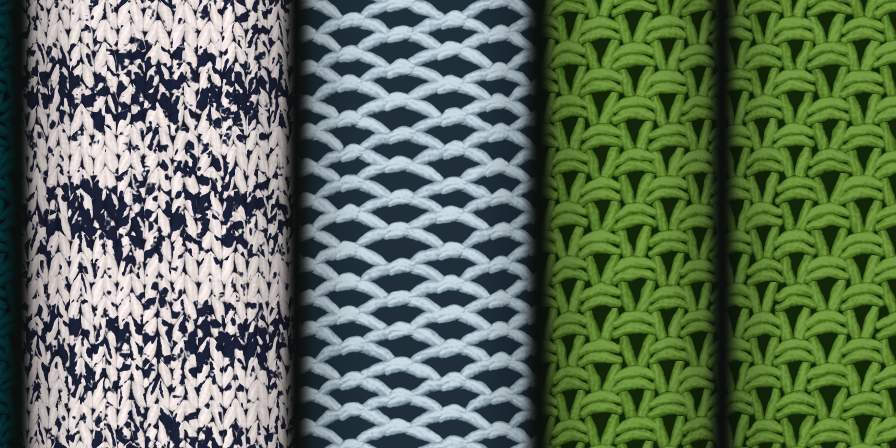
This texture is drawn by a Shadertoy shader. Its source:

```glsl
// Rolled knitted fabrics side by side: teal edge, cream-navy marl, pale blue lattice, two green moss knits.

// Lengths are fractions of the canvas height.
const float ROLL_EDGES[6] = float[6](-0.17, 0.043, 0.662, 1.203, 1.612, 2.14);
const vec2 MARL_CELL = vec2(0.060, 0.047);
const vec2 LATTICE_CELL = vec2(0.118, 0.073);
const vec2 MOSS_CELL = vec2(0.078, 0.060);
const float MARL_BAND_PERIOD = 0.28;
const float MARL_BAND_CENTER = 0.80;
const float ROLL_CURVE = 0.15;
const float FUZZ = 0.006;
const vec2 LIGHT_DIR = vec2(-0.30, 0.90);
const int SAMPLES = 2;

const vec3 CREAM = vec3(0.89, 0.85, 0.84);
const vec3 NAVY = vec3(0.10, 0.12, 0.20);
const vec3 BLUE = vec3(0.54, 0.63, 0.68);
const vec3 BLUE_LIGHT = vec3(0.80, 0.86, 0.89);
const vec3 BLUE_DARK = vec3(0.12, 0.18, 0.22);
const vec3 GREEN = vec3(0.29, 0.44, 0.12);
const vec3 GREEN_LIGHT = vec3(0.46, 0.61, 0.27);
const vec3 GREEN_DARK = vec3(0.07, 0.14, 0.03);
const vec3 TEAL = vec3(0.02, 0.26, 0.29);
const vec3 SHADOW = vec3(0.04, 0.055, 0.05);

const int MARL = 1, LATTICE = 2;

// Topmost strand at a point: height, roundness, tilt, yarn coordinates, random seed.
struct Yarn { float height; float round; vec2 tilt; vec2 uv; float seed; };

float hash(vec2 p) { return fract(sin(dot(p, vec2(127.1, 311.7))) * 43758.5453); }

float noise(vec2 p) {
    vec2 i = floor(p), f = fract(p);
    f = f * f * (3.0 - 2.0 * f);
    return mix(mix(hash(i), hash(i + vec2(1, 0)), f.x),
               mix(hash(i + vec2(0, 1)), hash(i + vec2(1, 1)), f.x), f.y);
}

// Lays a bent, tapered strand from a to b over the yarn below it.
void layStrand(vec2 p, vec2 a, vec2 b, float bend, float radius, float lift, float seed, inout Yarn top) {
    float len = length(b - a);
    vec2 dir = (b - a) / len, side = vec2(-dir.y, dir.x);
    float s = dot(p - a, dir) / len, t = clamp(s, 0.0, 1.0);
    float arch = 4.0 * t * (1.0 - t);
    float r = radius * (0.72 + 0.28 * arch);
    vec2 q = vec2((s - t) * len, dot(p - a, side) - bend * arch) / r;
    float round = sqrt(max(0.0, 1.0 - dot(q, q)));
    float h = lift + round + 0.5 * arch;
    if (round > 0.0 && h > top.height)
        top = Yarn(h, round, dir * q.x + side * q.y, vec2(s * len / radius, q.y), seed);
}

// Lays the strands of one stitch; p is relative to the cell center.
void layStitch(vec2 p, vec2 size, vec2 id, int style, inout Yarn top) {
    float seed = hash(id);
    p += (vec2(seed, hash(id + 19.3)) - 0.5) * size * 0.14;
    bool purl = mod(id.x + id.y, 2.0) > 0.5;
    for (float m = -1.0; m < 2.0; m += 2.0) {
        vec2 mirror = vec2(m, 1.0) * size;
        float s = seed + m * 0.37;
        if (style == MARL) {
            layStrand(p, vec2(0.40, 0.62) * mirror, vec2(0.12, -0.50) * mirror, 0.0, size.x * 0.25, 0.0, s, top);
        } else if (style == LATTICE) {
            layStrand(p, vec2(0.03, 0.08) * mirror, vec2(0.80, -0.38) * mirror, m * 0.007, size.x * 0.135, 0.1, s, top);
            layStrand(p, vec2(-0.20, 0.08 * m) * size, vec2(0.22, 0.10 + 0.06 * m) * size, 0.005, size.x * 0.12, 0.5, s, top);
        } else if (purl) {
            layStrand(p, vec2(-0.55, 0.21 * m - 0.10) * size, vec2(0.55, 0.21 * m + 0.04) * size,
                      0.013, size.x * 0.19, 0.45, s, top);
        } else {
            layStrand(p, vec2(0.42, 0.65) * mirror, vec2(0.10, -0.60) * mirror, 0.0, size.x * 0.20, 0.0, s, top);
        }
    }
}

Yarn knit(vec2 p, vec2 size, int style) {
    Yarn top = Yarn(0.0, 0.0, vec2(0), vec2(0), 0.0);
    float column = floor(p.x / size.x);
    for (float i = -1.0; i < 2.0; i++) {
        float x = column + i;
        float stagger = style == LATTICE ? 0.5 * mod(x, 2.0) : 0.0;
        float row = floor(p.y / size.y - stagger);
        for (float j = -1.0; j < 2.0; j++) {
            vec2 id = vec2(x, row + j);
            layStitch(p - (id + vec2(0.5, 0.5 + stagger)) * size, size, id, style, top);
        }
    }
    return top;
}

vec3 fabric(vec2 p) {
    // Find the roll and unwrap its curved surface.
    int roll = 0;
    for (int i = 1; i < 5; i++) if (p.x > ROLL_EDGES[i]) roll = i;
    float halfWidth = 0.5 * (ROLL_EDGES[roll + 1] - ROLL_EDGES[roll]);
    float u = (p.x - ROLL_EDGES[roll]) / halfWidth - 1.0;
    vec2 q = vec2(u * (1.0 + ROLL_CURVE * u * u) * halfWidth + float(roll) * 3.0, p.y);
    q += FUZZ * (vec2(noise(q * 45.0), noise(q * 45.0 + 31.0)) - 0.5);

    vec2 size = roll == MARL ? MARL_CELL : roll == LATTICE ? LATTICE_CELL : MOSS_CELL;
    Yarn yarn = knit(q, size, roll);

    // Light the strand, its twisted plies and loose fibres.
    float ply = sin(yarn.uv.y * 8.0 + yarn.uv.x * 1.6);
    float fibre = noise(q * 190.0) - 0.5;
    float light = yarn.round * (0.62 + 0.30 * dot(yarn.tilt, LIGHT_DIR) + 0.16 * yarn.height)
                + 0.07 * ply * yarn.round + 0.20 * fibre + 0.10 * (yarn.seed - 0.5);
    light = clamp(light, 0.0, 1.0);

    vec3 color;
    if (roll == MARL) {
        float band = cos(6.2832 * (p.y - MARL_BAND_CENTER) / MARL_BAND_PERIOD);
        float fleck = noise(vec2(yarn.uv.x * 0.8, yarn.uv.y * 1.3) + yarn.seed * 57.0);
        float dye = fleck + 0.17 * band + 0.30 * (noise(q * vec2(9.0, 14.0)) - 0.5) + 0.25 * fibre;
        vec3 wool = mix(CREAM, NAVY, smoothstep(0.56, 0.70, dye));
        color = mix(NAVY * 0.8, wool * (0.72 + 0.42 * light), smoothstep(0.08, 0.50, light));
    } else {
        vec3 dark = roll == LATTICE ? BLUE_DARK : GREEN_DARK;
        vec3 mid = roll == LATTICE ? BLUE : GREEN;
        vec3 pale = roll == LATTICE ? BLUE_LIGHT : GREEN_LIGHT;
        if (roll == 0) { dark = SHADOW; mid = TEAL * 0.7; pale = TEAL; }
        color = mix(dark, mid, smoothstep(0.05, 0.55, light));
        color = mix(color, pale, smoothstep(0.50, 0.98, light));
    }
    // Darken toward the creases between rolls.
    float rim = (1.0 - abs(u)) * halfWidth;
    color *= 0.72 + 0.28 * smoothstep(0.0, 0.16, rim);
    return mix(SHADOW, color, smoothstep(0.0, 0.045, rim));
}

void mainImage(out vec4 fragColor, in vec2 fragCoord) {
    vec3 sum = vec3(0);
    for (int i = 0; i < SAMPLES * SAMPLES; i++) {
        vec2 offset = (vec2(i % SAMPLES, i / SAMPLES) + 0.5) / float(SAMPLES) - 0.5;
        sum += fabric((fragCoord + offset) / iResolution.y);
    }
    fragColor = vec4(sum / float(SAMPLES * SAMPLES), 1.0);
}
```
